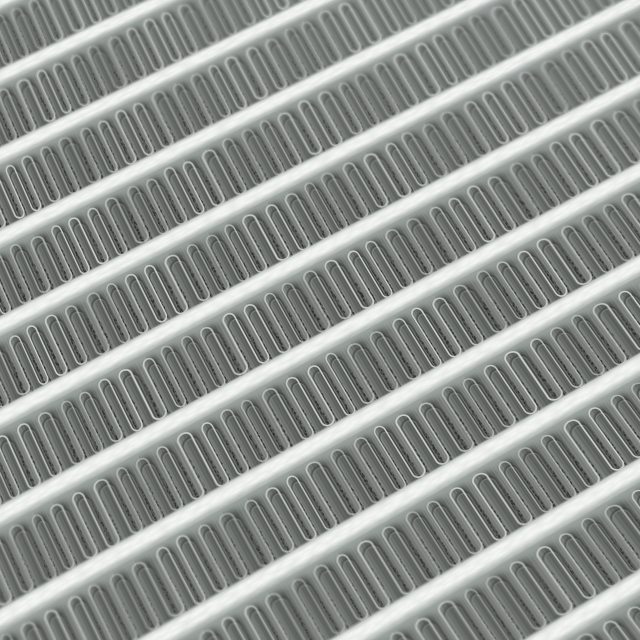
Reproduce this texture procedurally as a three.js fragment shader.

```glsl
// Radiator core in perspective: bright slanted tubes with a folded fin ribbon
// between each pair. A projective row index places the tubes; inside a row a
// signed distance to a serpentine draws the ribbon's front and back edges.

varying vec2 vUv;

// Layout, in canvas units; drops are measured from the top edge
const vec2 BASE_DROP = vec2(0.654, 0.130);    // reference tube at left, right
const vec2 ROW_STEP = vec2(0.1484, 0.1340);   // row spacing at left, right
const float PERSPECTIVE = 0.028;
const vec2 FIN_LEAN = vec2(0.36, 0.52);
const vec2 ROW_METRIC = vec2(1.136, 0.88);    // skewed row to true lengths
const float FIN_PITCH = 0.0316;
const float TUBE_HALF = 0.112;                // fraction of a row
const float FIN_TOP = 0.155;
const float FIN_BOTTOM = 0.905;
const float EDGE_HALF = 0.0013;
const vec2 BACK_SHIFT = vec2(0.0045, 0.0130);
const float MAX_BLUR = 0.0048;

const vec3 TUBE_LIGHT = vec3(0.94, 0.95, 0.94);
const vec3 TUBE_SHADE = vec3(0.72, 0.745, 0.735);
const vec3 TUBE_SIDE = vec3(0.60, 0.63, 0.615);
const vec3 FIN_EDGE = vec3(0.80, 0.82, 0.805);
const vec3 FIN_FACE = vec3(0.51, 0.53, 0.52);
const vec3 FIN_SHADE = vec3(0.37, 0.39, 0.38);
const vec3 FIN_DEEP = vec3(0.25, 0.26, 0.25);
const vec3 GRIME = vec3(0.16, 0.145, 0.13);
const vec3 HAZE = vec3(0.54, 0.56, 0.55);

float hash(vec2 p) {
  p = fract(p * vec2(0.1031, 0.1137));
  p += dot(p, p.yx + 33.33);
  return fract((p.x + p.y) * p.x * 17.3);
}

// Distance to the nearest scattered cell centre
float cellular(vec2 p) {
  vec2 cell = floor(p);
  float nearest = 1.5;
  for (int j = -1; j <= 1; j++) {
    for (int i = -1; i <= 1; i++) {
      vec2 c = cell + vec2(float(i), float(j));
      vec2 center = c + vec2(hash(c + 57.0), hash(c + 113.0));
      nearest = min(nearest, length(p - center));
    }
  }
  return nearest;
}

// Signed distance to the folded ribbon, negative inside the upper arches
float ribbon(vec2 q, float pitch, vec2 span, float row) {
  float id = floor(q.x / pitch + 0.5);
  float x = q.x - id * pitch;
  float radius = 0.25 * pitch;
  float fold = x < 0.0 ? id - 1.0 : id;
  float top = span.x + radius + 0.005 * hash(vec2(id + 80.0, row + 40.0));
  float bottom = span.y - radius - 0.004 * hash(vec2(fold + 190.0, row + 70.0));
  x = abs(x);
  if (q.y < top) return length(vec2(x, q.y - top)) - radius;
  if (q.y > bottom) return radius - length(vec2(x - 0.5 * pitch, q.y - bottom));
  return x - radius;
}

float stroke(float d, float halfWidth, float soft) {
  return 1.0 - smoothstep(halfWidth - soft, halfWidth + soft, abs(d));
}

void main() {
  float x = vUv.x;
  float drop = 1.0 - vUv.y;

  // Row index, growing downward, with tubes at whole numbers
  float step0 = mix(ROW_STEP.x, ROW_STEP.y, x);
  float offset = drop - mix(BASE_DROP.x, BASE_DROP.y, x);
  float k = offset / (step0 + PERSPECTIVE * offset);
  float row = floor(k);
  float f = k - row;
  float growth = pow(1.0 - PERSPECTIVE * (row + 0.5), -2.0);
  float rowHeight = step0 * growth;

  // Depth of field around a slanted focus line
  float defocus = smoothstep(0.10, 0.72, abs(drop - 0.50 - 0.12 * x));
  float soft = 0.0011 + MAX_BLUR * defocus;

  // Coordinates along and across the row, with uneven spacing of the folds
  float lean = mix(FIN_LEAN.x, FIN_LEAN.y, x);
  float s = x - lean * (f - 0.5) * rowHeight;
  s += 0.0022 * sin(s * 43.0 + row * 2.7) + 0.0012 * sin(s * 97.0 + row * 5.1);
  float pitch = FIN_PITCH * mix(1.0, growth, 0.6) * ROW_METRIC.x;
  vec2 q = vec2(s, f * rowHeight) * ROW_METRIC;
  q.x += pitch * hash(vec2(row + 31.0, 7.0));
  vec2 span = vec2(FIN_TOP, FIN_BOTTOM) * rowHeight * ROW_METRIC.y;

  // Fin walls: lit on the left of each arch, dark inside the lower folds
  float front = ribbon(q, pitch, span, row);
  float back = ribbon(q - BACK_SHIFT, pitch, span, row);
  float across = fract(q.x / pitch + 0.5) - 0.5;
  float inArch = 1.0 - smoothstep(-soft, soft, front);
  vec3 archColor = mix(FIN_FACE, FIN_SHADE, smoothstep(-0.22, 0.16, across));
  vec3 foldColor = mix(FIN_DEEP, FIN_FACE, smoothstep(0.20, 0.65, fract(across)));
  vec3 color = mix(foldColor, archColor, inArch);
  color *= 0.97 + 0.05 * sin(q.x / pitch * 50.0) * (1.0 - defocus);

  // Far edge of the ribbon, its shadow and specks of grime
  color = mix(color, FIN_DEEP, 0.65 * stroke(back - 0.0025, 0.0016, soft + 0.0008));
  color = mix(color, FIN_FACE * 1.08, 0.55 * stroke(back, 0.0008, soft));
  float specks = 1.0 - smoothstep(0.18, 0.48, cellular(q * vec2(240.0, 150.0) + 300.0));
  float dirt = stroke(back - 0.003, 0.0024, 0.0015) * smoothstep(0.3, 0.6, f);
  color = mix(color, GRIME, 0.75 * specks * dirt * (1.0 - defocus));

  // Tube side showing above the arches, then the bright front edge
  float side = (1.0 - smoothstep(0.12, 0.27, f)) * (1.0 - inArch);
  color = mix(color, TUBE_SIDE, side);
  color = mix(color, HAZE, 0.35 * defocus * smoothstep(0.2, 1.0, x + vUv.y - 0.5));
  float glint = 0.80 + 0.20 * sin(q.x * 31.0 + row * 1.9);
  color = mix(color, FIN_EDGE, glint * stroke(front, EDGE_HALF, soft));

  // Rounded tubes with a soft highlight and faint mottling
  float v = k - floor(k + 0.5);
  float tubeSoft = 0.012 + 0.6 * soft / rowHeight;
  float mottle = cellular(vec2(x * 55.0, k * 22.0) + 200.0);
  float crown = 1.0 - smoothstep(0.035, 0.115, abs(v + 0.012));
  vec3 tube = mix(TUBE_SHADE, TUBE_LIGHT, crown) * (1.02 - 0.06 * mottle);
  color = mix(color, tube, stroke(v, TUBE_HALF, tubeSoft));

  gl_FragColor = vec4(clamp(color, 0.0, 1.0), 1.0);
}
```
